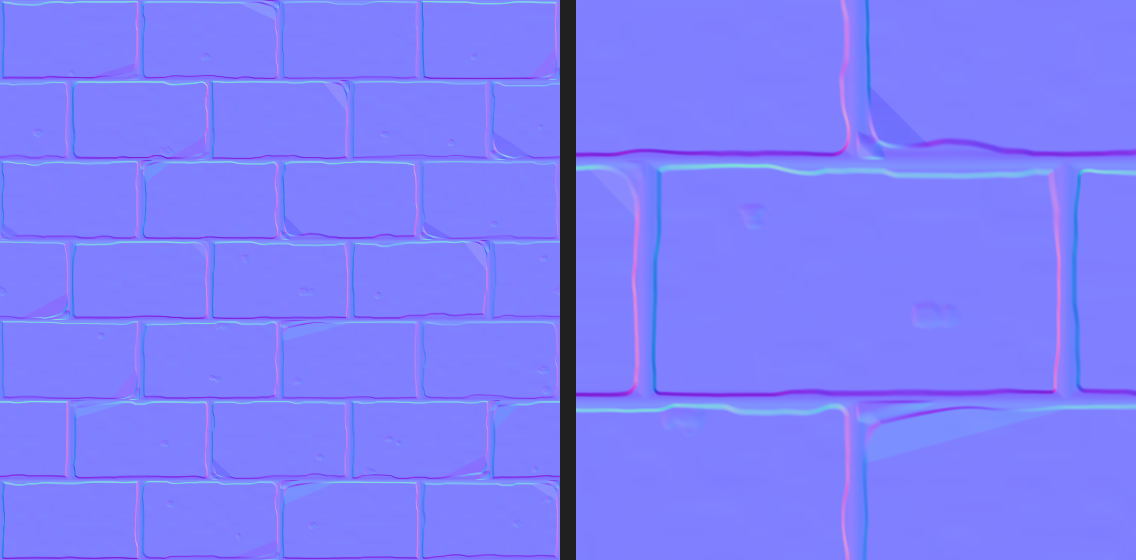
Left: the whole. Right: its middle third, enlarged.
A WebGL 2 fragment shader for this texture map:

```glsl
#version 300 es
precision highp float;

uniform vec2 u_resolution;
out vec4 fragColor;

const vec2 GRID = vec2(4.0, 7.0);            // bricks across, rows down
const vec2 HALF_BRICK = vec2(0.1212, 0.0691);
const vec2 CORNER_RADIUS = vec2(0.002, 0.014);
const vec2 BRICK_HEIGHT = vec2(0.0008, 0.0020);
const vec2 BEVEL_WIDTH = vec2(0.0016, 0.0050);
const float EDGE_WEAR = 0.0040;
const float BROAD_WEAR = 0.0040;
const float EDGE_FREQ = 32.0;
const float FACET_CHANCE = 0.88;
const vec2 FACET_DEPTH = vec2(0.022, 0.045);
const vec2 FACET_ANGLE = vec2(0.15, 1.05);   // radians from vertical
const vec2 FACET_SLOPE = vec2(0.11, 0.18);
const float FACET_CUT = 0.70;                // share of the facet that remains
const float FACET_FILL = 0.014;              // mortar run beside a broken corner
const float MORTAR_SKIRT = 0.0006;
const int PIT_COUNT = 3;
const float PIT_CHANCE = 0.40;
const float PIT_DEPTH = 0.0005;
const float GRAIN_HEIGHT = 0.00022;
const float SAMPLE_STEP = 0.0008;

vec2 hash2(vec2 p) {
  vec3 a = fract(p.xyx * vec3(0.1031, 0.1030, 0.0973));
  a += dot(a, a.yzx + 33.33);
  return fract((a.xx + a.yz) * a.zy);
}

float noise(vec2 p) {
  vec2 i = floor(p), f = fract(p);
  f = f * f * f * (f * (f * 6.0 - 15.0) + 10.0);
  float low = mix(hash2(i).x, hash2(i + vec2(1, 0)).x, f.x);
  float high = mix(hash2(i + vec2(0, 1)).x, hash2(i + vec2(1, 1)).x, f.x);
  return mix(low, high, f.y);
}

float pick(vec2 range, float t) { return mix(range.x, range.y, t); }

float smoothMax(float a, float b, float k) {
  float h = max(k - abs(a - b), 0.0) / k;
  return max(a, b) + h * h * k * 0.25;
}

float roundedBox(vec2 p, vec2 halfSize, float radius) {
  vec2 e = abs(p) - halfSize + radius;
  return length(max(e, 0.0)) + min(max(e.x, e.y), 0.0) - radius;
}

// Shallow elliptical chips scattered over one brick
float pits(vec2 q, vec2 seed) {
  float sum = 0.0;
  float ragged = 0.5 * noise(q * 160.0 + seed);
  for (int i = 0; i < PIT_COUNT; i++) {
    vec2 key = seed + float(i + 1) * vec2(5.3, 9.1);
    vec2 center = (hash2(key) * 2.0 - 1.0) * HALF_BRICK * 0.88;
    vec2 rnd = hash2(key + 2.7);
    vec2 radius = mix(vec2(0.007, 0.007), vec2(0.022, 0.012), rnd.x * rnd.x);
    float r = length((q - center) / radius) + ragged;
    sum += step(rnd.y, PIT_CHANCE) * (1.0 - smoothstep(0.45, 1.1, r));
  }
  return sum * PIT_DEPTH;
}

float surfaceHeight(vec2 p) {
  // Running bond: alternate rows shift by half a brick
  vec2 g = p * GRID;
  g.x += 0.5 * mod(floor(g.y), 2.0);
  vec2 seed = mod(floor(g), GRID) * 37.0 + 11.0;
  vec2 q = (fract(g) - 0.5) / GRID;
  vec2 shape = hash2(seed), facet = hash2(seed + 3.1);
  vec2 cornerRnd = hash2(seed + 7.7), tilt = hash2(seed + 13.9);

  // Worn outline
  float wear = smoothstep(0.45, 0.95, noise(q * EDGE_FREQ + seed));
  wear += 0.2 * noise(q * EDGE_FREQ * 3.0 + seed);
  float d = roundedBox(q, HALF_BRICK, pick(CORNER_RADIUS, shape.x * shape.x));
  d += EDGE_WEAR * wear * mix(0.4, 1.0, shape.x);
  d += BROAD_WEAR * smoothstep(0.5, 0.95, noise(q * 13.0 + seed + 8.0));

  // One sloping facet broken off a random corner
  vec2 side = sign(cornerRnd - 0.5);
  float angle = pick(FACET_ANGLE, tilt.x);
  float depth = facet.x < FACET_CHANCE ? pick(FACET_DEPTH, facet.y) : -1.0;
  float past = dot(q * side - HALF_BRICK, vec2(sin(angle), cos(angle))) + depth;
  float cut = past - FACET_CUT * depth;
  d = smoothMax(d, cut, 0.012);

  float top = pick(BRICK_HEIGHT, shape.y) - pick(FACET_SLOPE, tilt.y) * max(past, 0.0);
  top += GRAIN_HEIGHT * (noise(q * vec2(45.0, 65.0) + seed) - 0.5);
  top -= pits(q, seed);

  // Bevel, with mortar rising gently beside the broken corner
  vec2 border = 0.5 / GRID - abs(q);
  float toBorder = min(border.x, border.y);
  float bevel = pick(BEVEL_WIDTH, noise(q * 16.0 + seed + 4.0));
  float fill = FACET_FILL * smoothstep(-0.004, 0.006, cut);
  float body = top * (1.0 - smoothstep(0.0007 - bevel, 0.0007 + fill, d));
  body *= smoothstep(0.0, 0.002, toBorder);

  // Soft mortar fillet that vanishes at the joint center
  float skirt = 1.0 - smoothstep(-0.002, 0.014, d);
  return body + MORTAR_SKIRT * skirt * smoothstep(0.0, 0.006, toBorder);
}

void main() {
  vec2 p = gl_FragCoord.xy / u_resolution;
  vec2 e = vec2(max(SAMPLE_STEP, 0.5 / min(u_resolution.x, u_resolution.y)), 0.0);
  vec2 slope = vec2(surfaceHeight(p + e.xy) - surfaceHeight(p - e.xy),
                    surfaceHeight(p + e.yx) - surfaceHeight(p - e.yx)) / (2.0 * e.x);
  vec3 normal = normalize(vec3(-slope, 1.0));
  fragColor = vec4(normal * 0.5 + 0.5, 1.0);
}
```
